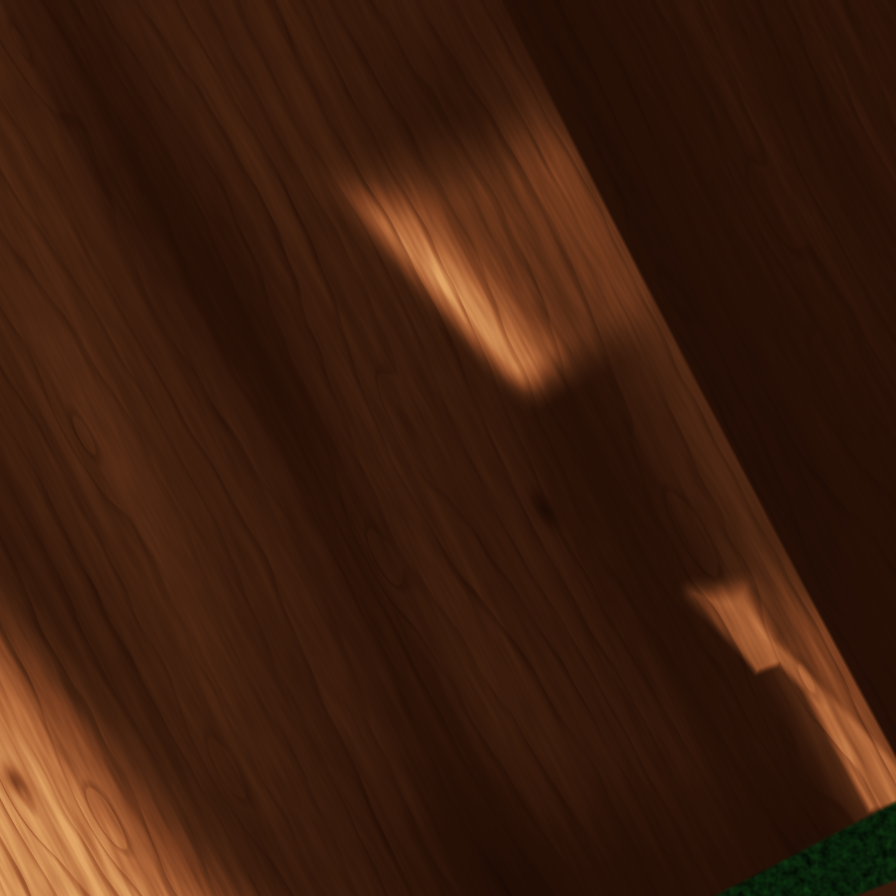
This texture is drawn by a WebGL 2 fragment shader. Its source:

```glsl
#version 300 es
precision highp float;
// Dark varnished wood with slanted grain, crossed by warm patches of sunlight.
// A scalar light level is built from soft edges, modulated by stretched
// gradient noise and rings, then mapped to a wood colour ramp.
uniform vec2 u_resolution;
out vec4 fragColor;

const float GRAIN_SLANT = 0.52;
const int PATCH_POINTS = 10;
const vec2 PATCH[PATCH_POINTS] = vec2[](
  vec2(.775, .338), vec2(.844, .249), vec2(.870, .259), vec2(.898, .229),
  vec2(.931, .167), vec2(.970, .095), vec2(1.04, .115), vec2(1.0, .147),
  vec2(.866, .286), vec2(.833, .345));

vec2 hash2(vec2 p) {
  p = vec2(dot(p, vec2(127.1, 311.7)), dot(p, vec2(269.5, 183.3)));
  return fract(sin(p) * 43758.55);
}

float gradientDot(vec2 cell, vec2 corner, vec2 f) {
  return dot(hash2(cell + corner) * 2.0 - 1.0, f - corner);
}

float gradientNoise(vec2 p) {
  vec2 i = floor(p), f = fract(p);
  vec2 u = f * f * f * (f * (f * 6.0 - 15.0) + 10.0);
  return mix(
    mix(gradientDot(i, vec2(0, 0), f), gradientDot(i, vec2(1, 0), f), u.x),
    mix(gradientDot(i, vec2(0, 1), f), gradientDot(i, vec2(1, 1), f), u.x), u.y);
}

float bell(float x, float width) { return exp(-x * x / (width * width)); }

// Signed distance to the line a-b, positive on its left.
float side(vec2 p, vec2 a, vec2 b) {
  vec2 d = normalize(b - a);
  return dot(p - a, vec2(-d.y, d.x));
}

float patchDistance(vec2 p) {
  float d = 1e3, s = 1.0;
  for (int i = 0, j = PATCH_POINTS - 1; i < PATCH_POINTS; j = i++) {
    vec2 a = PATCH[i], e = PATCH[j] - a, w = p - a;
    vec2 near = w - e * clamp(dot(w, e) / dot(e, e), 0.0, 1.0);
    d = min(d, dot(near, near));
    bvec3 c = bvec3(p.y >= a.y, p.y < PATCH[j].y, e.x * w.y > e.y * w.x);
    if (all(c) || all(not(c))) s = -s;
  }
  return s * sqrt(d);
}

vec2 grainSpace(vec2 p) { return vec2(p.x - GRAIN_SLANT * (1.0 - p.y), 1.0 - p.y); }

// Grain as a light multiplier: growth rings bent by knots, streaks and fibres.
float woodGrain(vec2 g, float seed) {
  float bend = 1.7 * gradientNoise(vec2(g.x * 7.0 + seed, g.y * 2.5));
  for (int i = 0; i < 14; i++) {
    vec2 h = hash2(vec2(float(i), seed + 3.0));
    vec2 d = (g - vec2(h.x * 1.3 - 0.45, h.y)) / vec2(.018, .06);
    bend += 1.3 * exp(-dot(d, d));
  }
  float ring = fract(g.x * 26.0 + bend + 0.2 * gradientNoise(g * vec2(50.0, 18.0)));
  float line = smoothstep(.70, .93, ring) * (1.0 - smoothstep(.94, 1.0, ring));
  float strength = 0.6 + 0.8 * gradientNoise(g * vec2(14.0, 5.0) + seed);
  float streaks = gradientNoise(vec2(g.x * 65.0, g.y * 3.0) + seed);
  float fibres = gradientNoise(vec2(g.x * 190.0, g.y * 22.0));
  return 1.0 + 0.25 * streaks + 0.15 * fibres - 0.24 * line * strength;
}

float knot(vec2 g, vec2 centre) {
  vec2 d = (g - grainSpace(centre)) / vec2(.010, .018);
  return exp(-dot(d, d));
}

vec3 woodRamp(float l) {
  vec3 c = mix(vec3(.06, .02, .008), vec3(.15, .06, .02), smoothstep(.0, .15, l));
  c = mix(c, vec3(.30, .15, .07), clamp((l - .15) / .2, 0.0, 1.0));
  c = mix(c, vec3(.47, .24, .12), clamp((l - .35) / .15, 0.0, 1.0));
  c = mix(c, vec3(.69, .40, .22), clamp((l - .5) / .22, 0.0, 1.0));
  return mix(c, vec3(.88, .64, .39), clamp((l - .72) / .22, 0.0, 1.0));
}

// Light on the main board; edge is the distance left of the board's edge.
float boardLight(vec2 p, vec2 g, float edge) {
  float l = .255 + .05 * bell(g.x + .14, .09) - .065 * bell(g.x - .08, .05);
  l += .025 * bell(g.x - .16, .04) + .09 * gradientNoise(g * vec2(9.0, 1.6));
  l -= .08 * smoothstep(.42, .75, p.x) + .06 * smoothstep(.2, .0, p.y);
  l -= .05 * bell(length(p - vec2(.52, .90)), .1);
  // Lit strip along the edge.
  float strip = smoothstep(.12, .015, edge) * smoothstep(1.0, .8, p.y);
  l += strip * (.15 + .20 * smoothstep(.42, .25, p.y));
  // Upper window of light with a bright streak on its left.
  float left = side(p, vec2(.365, .79), vec2(.59, .54));
  float low = side(p, vec2(.59, .54), vec2(.71, .61));
  float top = side(p, vec2(.55, .86), vec2(.365, .805));
  float window = smoothstep(-.012, .025, left) * smoothstep(-.01, .055, low);
  window *= smoothstep(-.03, .08, top);
  float streak = bell(left - .025, .042) * smoothstep(.86, .66, p.y);
  l += window * (.20 * smoothstep(.0, .08, edge + .05) * (1.0 - .5 * strip) + .46 * streak);
  // Lower patch, then the broad light in the corner.
  float soft = mix(.005, .022, smoothstep(.26, .35, p.y));
  l = mix(l, .72, .92 * smoothstep(soft, -soft, patchDistance(p)));
  float corner = side(p, vec2(0, .31), vec2(.28, 0));
  return l + .66 * smoothstep(.05, -.12, corner);
}

void main() {
  vec2 p = gl_FragCoord.xy / u_resolution;
  vec2 g = grainSpace(p);
  float edge = .56 + .5 * g.y + .025 * g.y * g.y - p.x;
  float onBoard = smoothstep(-.003, .003, edge);
  // Shaded neighbouring board.
  float shade = .12 + .07 * smoothstep(.0, .25, -edge) * smoothstep(.2, .9, p.y);
  shade += .07 * gradientNoise(g * vec2(10.0, 1.5) + 7.0);
  float light = mix(shade, boardLight(p, g, edge), onBoard);
  light *= woodGrain(g, onBoard > .5 ? 0.0 : 17.0);
  light *= 1.0 - .6 * knot(g, vec2(.608, .431)) - .35 * knot(g, vec2(.016, .128));
  vec3 colour = woodRamp(light);
  // Green turf in the lower right, with a sliver of wood below.
  float turfTop = .105 - .52 * (1.0 - p.x) - .0 * p.y;
  float tuft = gradientNoise(p * 95.0) + .6 * gradientNoise(p * 190.0);
  vec3 turf = vec3(.035, .12, .035) * (1.0 + 1.1 * tuft);
  colour = mix(colour, turf, smoothstep(.004, -.004, p.y - turfTop));
  float sliver = side(p, vec2(.955, 0), vec2(1.0, .018));
  colour = mix(colour, vec3(.22, .10, .05), smoothstep(.003, -.003, sliver));
  fragColor = vec4(max(colour, 0.0), 1.0);
}
```
